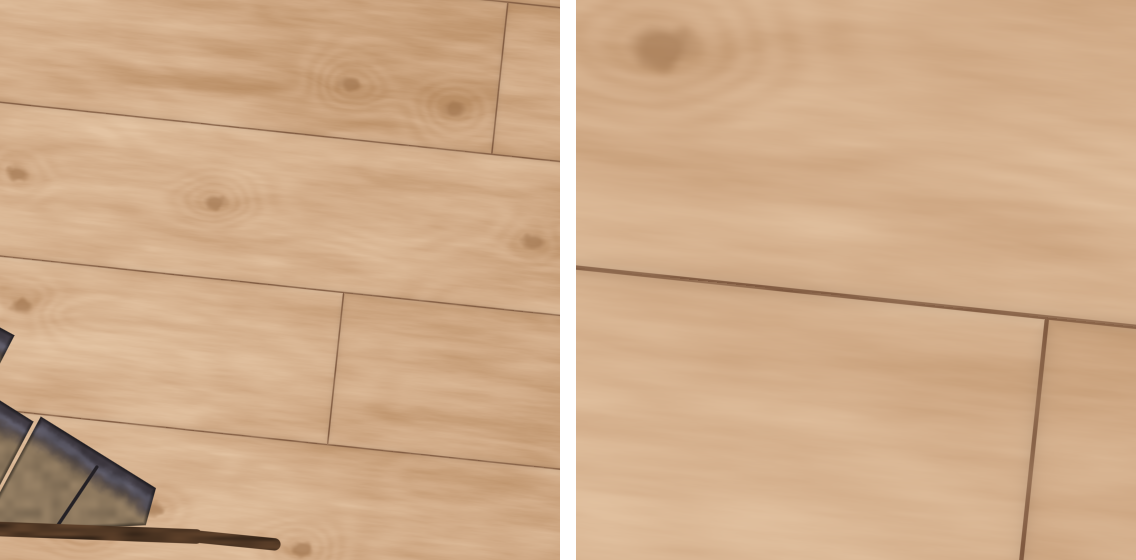
Left, the full canvas; right, a detail of the centre.
Reproduce this texture procedurally as a Shadertoy shader.

```glsl
const float TILT = 0.1055;
const float PLANK_WIDTH = 0.2732;
const float PLANK_LENGTH = 1.55;
const float ROW_SHIFT = 0.8935;
const vec2 FLOOR_ORIGIN = vec2(0.56, 0.2665);
const float KNOT_SPACING = 0.27;

const vec3 WOOD_DARK = vec3(0.73, 0.56, 0.40);
const vec3 WOOD_MID = vec3(0.82, 0.67, 0.53);
const vec3 WOOD_LIGHT = vec3(0.89, 0.765, 0.635);
const vec3 KNOT_COLOR = vec3(0.60, 0.43, 0.28);
const vec3 SEAM_COLOR = vec3(0.48, 0.33, 0.23);
const vec3 CASING_DARK = vec3(0.23, 0.21, 0.24);
const vec3 CASING_TAN = vec3(0.54, 0.46, 0.36);
const vec3 ROD_COLOR = vec3(0.29, 0.20, 0.13);

float hash(vec2 p) {
    vec3 q = fract(vec3(p.xyx) * 0.1031);
    q += dot(q, q.yzx + 33.33);
    return fract((q.x + q.y) * q.z);
}

float noise(vec2 p) {
    vec2 i = floor(p), f = fract(p);
    f = f * f * (3.0 - 2.0 * f);
    return mix(mix(hash(i), hash(i + vec2(1, 0)), f.x),
               mix(hash(i + vec2(0, 1)), hash(i + vec2(1, 1)), f.x), f.y);
}

float fbm(vec2 p) {
    float sum = 0.0, amplitude = 0.533;
    for (int i = 0; i < 4; i++) {
        sum += amplitude * noise(p);
        p = p * 2.03 + 17.3;
        amplitude *= 0.5;
    }
    return sum;
}

float fillMask(float d, float px) {
    return 1.0 - smoothstep(-0.75 * px, 0.75 * px, d);
}

float segmentDistance(vec2 p, vec2 a, vec2 b) {
    vec2 ab = b - a;
    return length(p - a - ab * clamp(dot(p - a, ab) / dot(ab, ab), 0.0, 1.0));
}

float edgeDistance(vec2 p, vec2 a, vec2 b) {
    vec2 e = normalize(b - a);
    return dot(p - a, vec2(-e.y, e.x));
}

// Convex quad with clockwise corners
float quadDistance(vec2 p, vec2 corners[4]) {
    float d = -1.0;
    for (int i = 0; i < 4; i++) d = max(d, edgeDistance(p, corners[i], corners[(i + 1) % 4]));
    return d;
}

// x: grain bending, y: dark core, z: soft stain
vec3 knots(vec2 p, float seed) {
    vec3 sum = vec3(0.0);
    float cell = floor(p.x / KNOT_SPACING);
    for (float i = -1.0; i <= 1.0; i++) {
        vec2 id = vec2(cell + i + 40.0, seed);
        vec2 center = vec2((cell + i + 0.2 + 0.6 * hash(id)) * KNOT_SPACING,
                           PLANK_WIDTH * (0.25 + 0.5 * hash(id + 7.7)));
        vec2 offset = p - center;
        float present = step(0.4, hash(id + 19.1));
        float r = length(offset * vec2(0.85, 1.25)) + 0.008 * (noise(p * 90.0 + seed) - 0.5);
        float bend = exp(-dot(offset * vec2(0.6, 1.0), offset) * 450.0);
        sum += present * vec3(bend, 1.0 - smoothstep(0.007, 0.022, r), exp(-r * r * 500.0));
    }
    return sum;
}

vec3 woodColor(vec2 p, float seed, vec2 uv) {
    vec3 knot = knots(p, seed);
    vec2 q = p + vec2(seed * 3.7, seed * 1.9);
    float field = noise(q * vec2(3.0, 11.0)) + 0.5 * noise(q * vec2(7.0, 24.0)) + 0.9 * knot.x;
    float rings = sin(field * 24.0);
    float streaks = fbm(q * vec2(3.5, 30.0) + vec2(0.0, knot.x)) - 0.5;
    float fibers = fbm(q * vec2(22.0, 190.0)) - 0.5;
    float blotches = fbm(q * vec2(5.0, 9.0) + 31.0) - 0.5;
    float light = 0.32 - 0.42 * uv.x - 0.22 * uv.y;
    float tone = 0.12 + light + 1.5 * streaks + 0.45 * fibers + 0.9 * blotches
               + 0.1 * rings + 0.2 * (hash(vec2(seed, 5.0)) - 0.5) - 0.4 * knot.z;
    vec3 color = mix(WOOD_MID, tone > 0.0 ? WOOD_LIGHT : WOOD_DARK, min(abs(tone), 1.0));
    return mix(color, KNOT_COLOR, 0.55 * min(knot.y, 1.0));
}

vec3 floorColor(vec2 uv, float px) {
    float c = cos(TILT), s = sin(TILT);
    vec2 p = vec2(c * uv.x - s * uv.y, s * uv.x + c * uv.y) - FLOOR_ORIGIN;
    float row = floor(p.y / PLANK_WIDTH);
    p.x -= row * ROW_SHIFT;
    float plank = floor(p.x / PLANK_LENGTH);
    vec2 size = vec2(PLANK_LENGTH, PLANK_WIDTH);
    vec2 local = p - vec2(plank, row) * size;
    vec3 color = woodColor(local, 11.0 + row * 5.0 + plank * 2.3, uv);
    // Seams with uneven wear
    vec2 gap = min(local, size - local);
    float d = min(gap.x, gap.y);
    float wear = 0.6 + 0.35 * noise(p * 45.0);
    color *= 1.0 - 0.08 * exp(-d * 250.0);
    return mix(color, SEAM_COLOR, wear * fillMask(d - 0.0013, px));
}

vec3 addCasing(vec3 base, vec2 p, vec2 corners[4], float px) {
    float d = quadDistance(p, corners) - 0.003;
    float depth = -edgeDistance(p, corners[0], corners[1]) + 0.02 * (fbm(p * 35.0) - 0.5);
    vec3 color = mix(CASING_DARK, CASING_TAN, smoothstep(0.02, 0.06, depth));
    color += vec3(0.12, 0.13, 0.15) * exp(-pow((depth - 0.022) / 0.009, 2.0));
    color *= mix(0.55, 1.0, smoothstep(0.0, 0.008, -d)) * (0.9 + 0.2 * noise(p * 60.0));
    return mix(base, color, fillMask(d, px));
}

void mainImage(out vec4 fragColor, in vec2 fragCoord) {
    vec2 uv = fragCoord / iResolution.y;
    float px = 1.0 / iResolution.y;
    vec3 color = floorColor(uv, px);
    // Tool casing, its joint and the rod below
    color = addCasing(color, uv, vec2[4](vec2(-0.03, 0.428), vec2(0.022, 0.40), vec2(-0.01, 0.338), vec2(-0.05, 0.34)), px);
    color = addCasing(color, uv, vec2[4](vec2(-0.05, 0.313), vec2(0.056, 0.246), vec2(-0.045, 0.055), vec2(-0.1, 0.1)), px);
    color = addCasing(color, uv, vec2[4](vec2(0.074, 0.252), vec2(0.275, 0.127), vec2(0.258, 0.065), vec2(-0.035, 0.05)), px);
    float joint = segmentDistance(uv, vec2(0.173, 0.166), vec2(0.102, 0.06)) - 0.003;
    color = mix(color, 0.6 * CASING_DARK, fillMask(joint, px));
    float rod = min(segmentDistance(uv, vec2(-0.02, 0.056), vec2(0.35, 0.042)) - 0.013,
                    segmentDistance(uv, vec2(0.35, 0.042), vec2(0.49, 0.028)) - 0.011);
    vec3 rodColor = ROD_COLOR * (0.7 + 0.6 * noise(uv * vec2(25.0, 130.0)));
    color = mix(color, rodColor, fillMask(rod, px));
    fragColor = vec4(color, 1.0);
}
```
